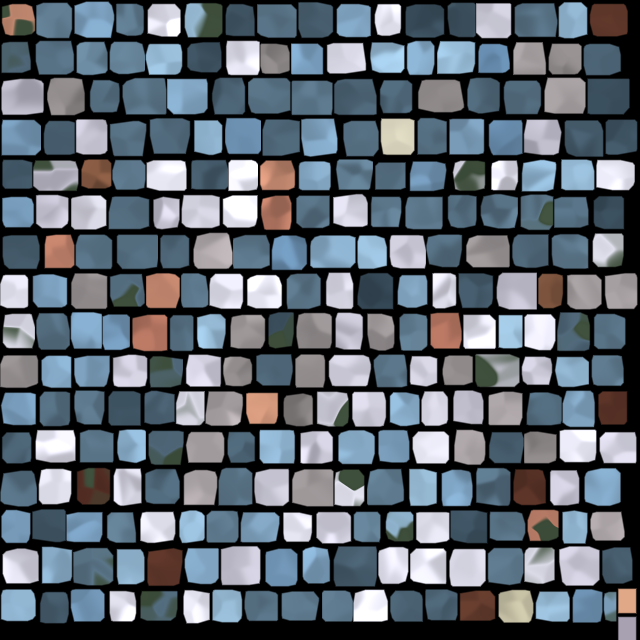
A three.js fragment shader for this pattern:

```glsl
varying vec2 vUv;

#define ROWS 16.0
#define COLUMNS 17.0
#define BASE 0.024
#define ROW_JITTER 0.16
#define COLUMN_JITTER 0.26
#define SOFT 0.0016
#define FACET_SHARPNESS 9.0
#define MOTTLED_SHARE 0.06

float hash(vec2 p) {
  vec3 q = fract(vec3(p.xyx) * vec3(0.1031, 0.1030, 0.0973));
  q += dot(q, q.yzx + 33.33);
  return fract((q.x + q.y) * q.z);
}

// Jittered boundary i of n, with both ends fixed
float edge(float i, float n, float seed, float jitter) {
  float inner = step(0.5, i) * step(i, n - 0.5);
  return i + inner * jitter * (hash(vec2(i + 3.0, seed)) - 0.5);
}

// Index, lower and upper boundary of the interval holding x
vec3 interval(float x, float n, float seed, float jitter) {
  float i = floor(x);
  i += step(edge(i + 1.0, n, seed, jitter), x) - step(x, edge(i, n, seed, jitter));
  return vec3(i, edge(i, n, seed, jitter), edge(i + 1.0, n, seed, jitter));
}

float columnsIn(float row) {
  if (row == 13.0) return COLUMNS - 2.0;
  if (row == 9.0) return COLUMNS - 1.0;
  if (row == 7.0) return COLUMNS + 2.0;
  return COLUMNS + step(0.5, hash(vec2(row, 71.0)));
}

float boxDistance(vec2 p, vec2 halfSize) {
  vec2 d = abs(p) - halfSize;
  return max(d.x, d.y);
}

// Box whose corners are chipped by randomly tilted planes
float stoneDistance(vec2 p, vec2 halfSize, vec2 id) {
  float d = boxDistance(p, halfSize);
  for (int k = 0; k < 12; k++) {
    float f = float(k);
    float angle = (f + 0.5 + 0.5 * (hash(id + f * 7.3) - 0.5)) * 0.5236;
    vec2 normal = vec2(cos(angle), sin(angle));
    float cut = mix(0.82, 1.08, hash(id + f * 5.1 + 40.0));
    d = max(d, dot(p, normal) - cut * dot(abs(normal), halfSize));
  }
  return d;
}

vec3 stoneColor(float kind, float t) {
  if (kind < 0.33) return mix(vec3(0.19, 0.26, 0.31), vec3(0.38, 0.49, 0.57), sqrt(t));
  if (kind < 0.60) return mix(vec3(0.38, 0.52, 0.65), vec3(0.61, 0.75, 0.85), t);
  if (kind < 0.82) return mix(vec3(0.74, 0.73, 0.79), vec3(0.93, 0.93, 0.98), t);
  if (kind < 0.91) return mix(vec3(0.52, 0.50, 0.50), vec3(0.69, 0.66, 0.67), t);
  if (kind < 0.955) return mix(vec3(0.33, 0.18, 0.14), vec3(0.50, 0.34, 0.25), t);
  if (kind < 0.98) return mix(vec3(0.66, 0.42, 0.35), vec3(0.90, 0.68, 0.55), t);
  return mix(vec3(0.72, 0.70, 0.58), vec3(0.95, 0.93, 0.85), t);
}

// Tone of softly blended facets, from -1 to 1; q spans the stone
float facetTone(vec2 q, vec2 id) {
  float sum = 0.0;
  float total = 0.0001;
  for (int k = 0; k < 6; k++) {
    float f = float(k);
    vec2 site = 2.0 * vec2(hash(id + f * 3.7 + 90.0), hash(id + f * 4.3 + 150.0)) - 1.0;
    float weight = exp(-FACET_SHARPNESS * dot(q - site, q - site));
    sum += weight * (2.0 * hash(id + f * 6.1 + 210.0) - 1.0);
    total += weight;
  }
  return sum / total;
}

void main() {
  // Rows, then unevenly spaced stones within each row
  float rowScale = (1.0 - BASE) / ROWS;
  vec3 row = interval((vUv.y - BASE) / rowScale, ROWS, 17.0, ROW_JITTER);
  float count = columnsIn(row.x);
  float columnScale = mix(0.972, 1.0, hash(vec2(row.x, 29.0))) / count;
  vec3 column = interval(vUv.x / columnScale, count, row.x + 50.0, COLUMN_JITTER);
  vec2 id = vec2(column.x * 13.0 + 5.0, row.x * 17.0 + 9.0);

  vec2 low = vec2(column.y * columnScale, row.y * rowScale + BASE);
  vec2 high = vec2(column.z * columnScale, row.z * rowScale + BASE);
  low += mix(vec2(0.0, 0.002), vec2(0.005, 0.007), vec2(hash(id + 301.0), hash(id + 302.0)));
  high -= mix(vec2(0.0, 0.002), vec2(0.005, 0.007), vec2(hash(id + 303.0), hash(id + 304.0)));
  vec2 halfSize = 0.5 * (high - low);
  vec2 p = vUv - 0.5 * (low + high);

  // Stone colour with facets and a few mottled stones
  float tone = facetTone(p / halfSize, id);
  float mottled = step(hash(id + 401.0), MOTTLED_SHARE);
  vec3 color = stoneColor(hash(id + 402.0), hash(id + 403.0));
  color = mix(color, vec3(0.22, 0.28, 0.21), mottled * smoothstep(-0.2, 0.5, tone));
  color *= 1.0 + tone * mix(0.06, 0.22, hash(id + 404.0));

  float inside = step(0.0, row.x) * step(row.x, ROWS - 1.0) * step(column.x, count - 1.0);
  color *= inside * smoothstep(SOFT, -SOFT, stoneDistance(p, halfSize, id));

  // Two square chips stacked in the lower right corner
  color *= smoothstep(SOFT, -SOFT, min(0.085 - vUv.y, vUv.x - 0.963));
  for (int k = 0; k < 2; k++) {
    vec2 center = vec2(0.980, 0.017 + 0.044 * float(k));
    vec3 chip = mix(vec3(0.66, 0.63, 0.70), vec3(0.88, 0.66, 0.53), float(k));
    color = mix(color, chip, smoothstep(SOFT, -SOFT, boxDistance(vUv - center, vec2(0.014, 0.019))));
  }
  gl_FragColor = vec4(clamp(color, 0.0, 1.0), 1.0);
}
```
